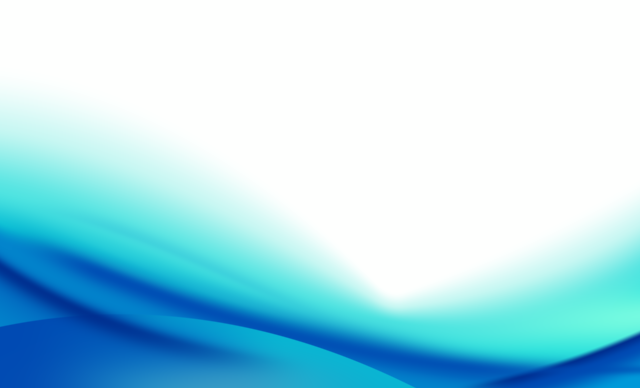
Write a WebGL 2 fragment shader that draws this background.

```glsl
#version 300 es
precision highp float;
uniform vec2 u_resolution;
out vec4 outColor;

// Palette
const vec3 WHITE = vec3(0.995, 1.0, 0.997);
const vec3 PALE = vec3(0.73, 0.96, 0.94);
const vec3 AQUA = vec3(0.30, 0.89, 0.88);
const vec3 TEAL = vec3(0.03, 0.74, 0.83);
const vec3 LAGOON = vec3(0.08, 0.86, 0.86);
const vec3 MINT = vec3(0.52, 1.0, 0.88);
const vec3 AZURE = vec3(0.01, 0.52, 0.80);
const vec3 COBALT = vec3(0.0, 0.29, 0.70);
const vec3 NAVY = vec3(0.0, 0.17, 0.55);
const vec3 HAZE = vec3(0.25, 0.64, 0.78);

// Cubic control heights across the canvas, left to right
const vec4 AQUA_CURVE = vec4(0.50, 0.38, -0.07, 0.30);
const vec4 UPPER_BAND = vec4(0.405, 0.16, 0.005, 0.045);
const vec4 LOWER_BAND = vec4(0.313, -0.05, 0.134, -0.184);

const float VALLEY_BLEND = 0.05;
const int STREAKS = 4;
const float STREAK_STRENGTH = 0.16;

float cubic(float x, vec4 c) {
    float m = 1.0 - x;
    return dot(c, vec4(m * m * m, 3.0 * m * m * x, 3.0 * m * x * x, x * x * x));
}

float smoothMax(float a, float b, float k) {
    float h = max(k - abs(a - b), 0.0) / k;
    return max(a, b) + h * h * k * 0.25;
}

// Soft ridge with separate widths above and below its centre
float ridge(float d, float above, float below) {
    float s = d / (d > 0.0 ? above : below);
    return exp(-s * s);
}

void main() {
    vec2 p = gl_FragCoord.xy / u_resolution;
    float pixel = 1.0 / u_resolution.y;
    float x = p.x, y = p.y, r = 1.0 - x;
    float rightSide = smoothstep(0.48, 0.74, x);

    // White sky fading into the aqua veil
    float leftEdge = 0.82 - 0.2 * x - 1.25 * x * x;
    float rightEdge = 0.53 - 0.95 * r + 0.5 * r * r;
    float edge = smoothMax(leftEdge, rightEdge, VALLEY_BLEND);
    float aquaLine = cubic(x, AQUA_CURVE);
    float t = (edge - y) / (edge - aquaLine);
    vec3 color = mix(WHITE, PALE, smoothstep(-0.05, 0.68, t));
    color = mix(color, AQUA, smoothstep(0.45, 1.05, t));

    // Deeper water on the left, bright lagoon and mint on the right
    float depth = aquaLine - y;
    vec3 deep = mix(TEAL, AZURE, smoothstep(0.07, 0.17, depth));
    vec3 water = mix(deep, LAGOON, rightSide);
    color = mix(color, water, smoothstep(-0.01, 0.10, depth));
    vec2 glow = (p - vec2(1.0, 0.185)) / vec2(0.20, 0.075);
    glow.y -= 0.5 * glow.x;
    color = mix(color, MINT, 0.85 * exp(-dot(glow, glow)));

    // Silky streaks between the aqua line and the upper band
    float upper = cubic(x, UPPER_BAND);
    for (int i = 0; i < STREAKS; i++) {
        float f = (float(i) + 0.6) / float(STREAKS);
        float line = mix(aquaLine, upper, f) + 0.02 * sin(7.0 * x + 2.4 * float(i));
        float fade = smoothstep(0.02, 0.2, x) * (1.0 - smoothstep(0.35, 0.6, x));
        vec3 tint = mix(AZURE, AQUA, mod(float(i), 2.0));
        color = mix(color, tint, STREAK_STRENGTH * fade * ridge(y - line, 0.022, 0.014));
    }

    // Upper blue band and the azure water beneath it
    float u = y - upper;
    color = mix(color, AZURE, 1.0 - smoothstep(-0.03, 0.025, u));
    float bandFade = mix(smoothstep(0.0, 0.16, x), 0.65, smoothstep(0.72, 0.95, x));
    float bandTop = mix(0.03, 0.045, ridge(x - 0.55, 0.15, 0.2));
    color = mix(color, COBALT, 0.92 * bandFade * ridge(u, bandTop, 0.035));

    // Hazy sheet below the sharp arc
    float arc = 0.19 - 0.9 * (x - 0.19) * (x - 0.19);
    float below = arc - y;
    vec3 sheet = mix(COBALT, AZURE, smoothstep(0.02, 0.34, x));
    sheet = mix(sheet, TEAL, 0.8 * smoothstep(0.28, 0.46, x));
    vec2 mist = (p - vec2(0.34, 0.0)) / vec2(0.17, 0.08);
    sheet = mix(sheet, HAZE, 0.9 * exp(-dot(mist, mist)));
    sheet = mix(sheet, TEAL, 0.35 * ridge(below, 0.05, 0.05) * smoothstep(0.1, 0.3, x));
    color = mix(color, sheet, smoothstep(-pixel, pixel, below));

    // Lower band: dark at the left, dissolving to the right
    float l = y - cubic(x, LOWER_BAND);
    float dissolve = 1.0 - smoothstep(0.12, 0.50, x);
    color = mix(color, COBALT, 0.55 * dissolve * ridge(l, 0.03, 0.10));
    color = mix(color, NAVY, 0.9 * dissolve * ridge(l, 0.020, 0.035));

    // Rising wave in the right corner
    float crest = 0.14 - 0.72 * r + 0.8 * r * r;
    float c = crest - y;
    vec3 wave = mix(NAVY, COBALT, smoothstep(0.0, 0.035, c));
    wave = mix(wave, vec3(0.0, 0.60, 0.85), smoothstep(0.03, 0.11, c));
    wave = mix(wave, COBALT, 0.6 * ridge(y - 0.047, 0.012, 0.012));
    float waveMask = smoothstep(-0.012, 0.008, c) * smoothstep(0.70, 0.82, x);
    color = mix(color, wave, waveMask);

    outColor = vec4(color, 1.0);
}
```
